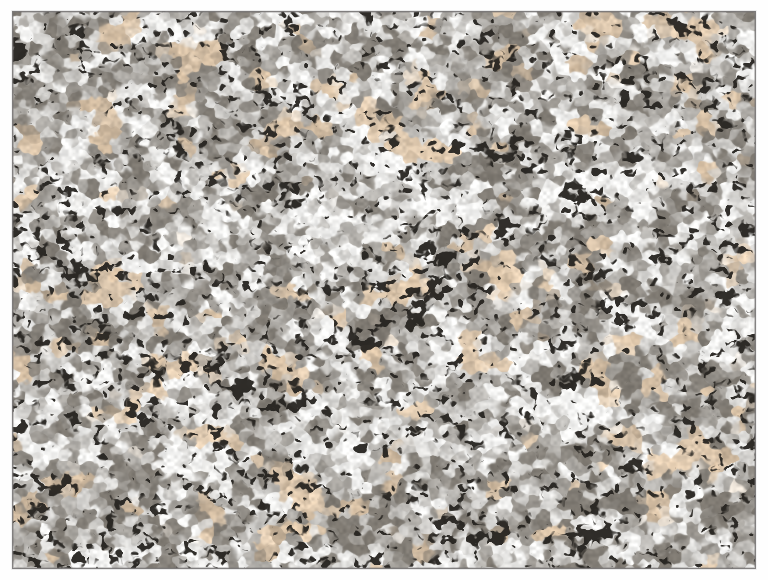
Write a Shadertoy shader that draws this texture.

```glsl
// Speckled granite slab, framed by a thin grey line on a white margin.
// Soft Voronoi crystals in white, grey and beige form the body; thresholded
// noise lays clustered black mica flecks over them.

float hash(vec2 p) {
    return fract(sin(dot(p, vec2(127.1, 311.7))) * 43758.5453);
}

float noise(vec2 p) {
    vec2 i = floor(p), f = fract(p);
    f = f * f * (3.0 - 2.0 * f);
    return mix(mix(hash(i), hash(i + vec2(1, 0)), f.x),
               mix(hash(i + vec2(0, 1)), hash(i + vec2(1, 1)), f.x), f.y);
}

// Two octaves, the second one turned to hide the lattice
float roughNoise(vec2 p) {
    return 0.65 * noise(p) + 0.35 * noise(mat2(1.6, 1.2, -1.2, 1.6) * p + 17.3);
}

// Blend of the nearest crystals, each with its own mineral colour
vec3 crystals(vec2 p) {
    vec2 base = floor(p);
    vec3 sum = vec3(0.0);
    float total = 0.0;
    for (int y = -1; y <= 1; y++)
    for (int x = -1; x <= 1; x++) {
        vec2 cell = base + vec2(x, y);
        vec2 center = cell + vec2(hash(cell + 3.1), hash(cell + 8.7));
        vec2 d = p - center;
        float weight = exp(-12.0 * dot(d, d));

        float patchTone = roughNoise(center * 0.36 + 40.0) - 0.5;
        float tone = 0.52 + 0.85 * (hash(cell + 21.4) - 0.5) + 1.1 * patchTone;
        vec3 mineral = mix(vec3(0.49, 0.47, 0.44), vec3(0.96, 0.96, 0.955),
                           smoothstep(0.05, 0.92, tone));

        float feldspar = smoothstep(0.65, 0.72, roughNoise(center * 0.38 + 91.0));
        vec3 beige = vec3(0.89, 0.79, 0.67) * (0.88 + 0.18 * hash(cell + 5.5));
        sum += weight * mix(mineral, beige, 0.85 * feldspar);
        total += weight;
    }
    return sum / total;
}

// Coverage of black mica: small ragged flecks, gathered in places
float mica(vec2 p) {
    float flecks = roughNoise(p * vec2(78.0, 88.0) + 11.0);
    float gather = 0.22 * (noise(p * vec2(20.0, 25.0) + 63.0) - 0.5);
    float clumps = 0.22 * smoothstep(0.8, 0.98, noise(p * vec2(8.0, 12.0) + 29.0));
    return smoothstep(0.645, 0.775, flecks + gather + clumps);
}

vec3 granite(vec2 p) {
    // Ragged grain outlines
    vec2 warp = vec2(noise(p * 110.0), noise(p * 110.0 + 50.0)) - 0.5;
    vec2 q = p + 0.009 * warp;

    vec3 color = crystals(q * vec2(58.0, 64.0));
    color *= 1.0 + 0.16 * (noise(p * 165.0 + 7.0) - 0.5);
    return mix(color, vec3(0.15, 0.14, 0.125), 0.95 * mica(q));
}

void mainImage(out vec4 fragColor, in vec2 fragCoord) {
    vec2 p = fragCoord / iResolution.y;
    vec2 uv = fragCoord / iResolution.xy;
    float pixel = 1.0 / iResolution.y;

    // Signed distance to the slab edge, negative inside
    vec2 toEdge = abs(uv - 0.5) - vec2(0.4835, 0.4800);
    toEdge.x *= iResolution.x / iResolution.y;
    float edge = max(toEdge.x, toEdge.y);

    vec3 color = mix(granite(p), vec3(0.995), smoothstep(-pixel, pixel, edge));
    float line = 1.0 - smoothstep(0.0, 0.0008 + pixel, abs(edge));
    color = mix(color, vec3(0.42, 0.41, 0.41), 0.85 * line);
    fragColor = vec4(clamp(color, 0.0, 1.0), 1.0);
}
```
